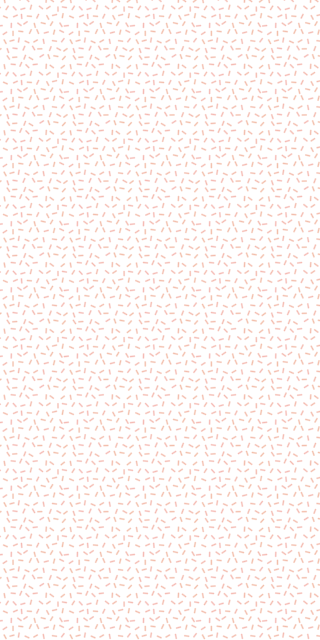
This pattern is drawn by a WebGL 1 fragment shader. Its source:

```glsl
precision highp float;
// Small rounded pink dashes scattered in all directions on white, in a repeating tile.

uniform vec2 u_resolution;

#define TILES_ACROSS 4.84   // tile repeats over the canvas width
#define CELLS 8.0           // dashes along one side of a tile
#define JITTER 0.38         // scatter of dash centres, in cells
#define HALF_LENGTH 0.225   // half of the straight core of a dash, in cells
#define RADIUS 0.075        // half thickness of a dash, in cells
#define SOFTNESS 0.12       // half width of the soft edge, in cells
#define PAPER vec3(1.0, 1.0, 1.0)
#define ROSE vec3(0.957, 0.70, 0.675)
#define PEACH vec3(0.945, 0.72, 0.63)

const float PI = 3.14159265;

float hash(vec2 p) {
  vec3 q = fract(p.xyx * vec3(0.1031, 0.1030, 0.0973));
  q += dot(q, q.yzx + 33.33);
  return fract((q.x + q.y) * q.z);
}

// Distance to a capsule centred on the origin and lying along dir
float capsule(vec2 p, vec2 dir) {
  float along = clamp(dot(p, dir), -HALF_LENGTH, HALF_LENGTH);
  return length(p - dir * along) - RADIUS;
}

void main() {
  float cellsAcross = TILES_ACROSS * CELLS;
  vec2 p = gl_FragCoord.xy / u_resolution.x * cellsAcross;
  float edge = max(SOFTNESS, 0.6 * cellsAcross / u_resolution.x);
  vec3 color = PAPER;

  // Look through the neighbouring cells; each row slides sideways by its own amount
  for (int j = -1; j <= 1; j++) {
    float row = floor(p.y) + float(j);
    float wrappedRow = mod(row, CELLS);
    float slide = hash(vec2(wrappedRow, 71.0));
    for (int i = -1; i <= 1; i++) {
      float column = floor(p.x - slide) + float(i);
      vec2 cell = vec2(mod(column, CELLS), wrappedRow);
      vec2 id = cell + 5.0;

      // Scattered centre and random tint
      vec2 jitter = vec2(hash(id), hash(id + 19.0)) - 0.5;
      vec2 centre = vec2(column + slide, row) + 0.5 + JITTER * jitter;
      vec3 ink = mix(ROSE, PEACH, hash(id + 87.0));

      // Every row holds an even mix of directions
      float rank = mod(3.0 * cell.x + 0.5 * cell.y * (cell.y + 1.0), CELLS);
      float angle = PI * (rank + hash(id + 43.0)) / CELLS;

      float d = capsule(p - centre, vec2(cos(angle), sin(angle)));
      color = mix(color, ink, 1.0 - smoothstep(-edge, edge, d));
    }
  }
  gl_FragColor = vec4(color, 1.0);
}
```
